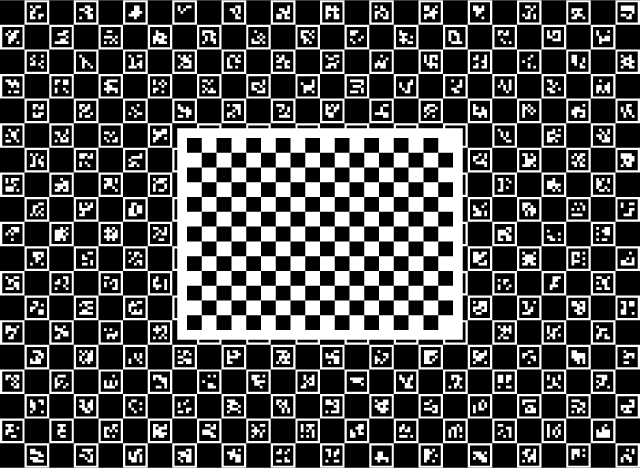
Write a WebGL 2 fragment shader that draws this pattern.

```glsl
#version 300 es
precision highp float;

uniform vec2 u_resolution;
out vec4 outColor;

float hash(vec2 p) {
    vec3 q = fract(vec3(p.xyx) * 0.1031);
    q += dot(q, q.yzx + 33.33);
    return fract((q.x + q.y) * q.z);
}

float parity(vec2 cell) {
    return mod(cell.x + cell.y, 2.0);
}

bool insideBox(vec2 p, vec2 halfSize) {
    return all(lessThan(abs(p), halfSize));
}

// White frame, black ring and a 5x5 grid of random bits
float marker(vec2 local, vec2 cell) {
    if (!insideBox(local, vec2(0.41))) return 1.0;
    if (!insideBox(local, vec2(0.28))) return 0.0;
    vec2 bit = floor((local / 0.56 + 0.5) * 5.0);
    return step(0.5, hash(cell * 7.0 + bit + 3.0));
}

// Alternating black cells and markers
float markerField(vec2 p) {
    vec2 grid = p + vec2(13.0, 9.5);
    vec2 cell = floor(grid);
    return parity(cell) * marker(fract(grid) - 0.5, cell);
}

// White panel holding an 18x13 checkerboard
float panel(vec2 p) {
    vec2 boardHalf = vec2(5.4, 3.9);
    if (!insideBox(p, boardHalf)) return 1.0;
    return parity(floor((p + boardHalf) / 0.6));
}

float pattern(vec2 p) {
    return insideBox(p, vec2(5.8, 4.3)) ? panel(p) : markerField(p);
}

void main() {
    // One unit is one marker cell, with 26 across the canvas
    float scale = 26.0 / u_resolution.x;
    vec2 center = 0.5 * u_resolution;

    // Average a 4x4 grid of samples to smooth the edges
    float light = 0.0;
    for (int y = 0; y < 4; y++) {
        for (int x = 0; x < 4; x++) {
            vec2 offset = (vec2(x, y) + 0.5) / 4.0 - 0.5;
            light += pattern((gl_FragCoord.xy + offset - center) * scale);
        }
    }
    outColor = vec4(vec3(light / 16.0), 1.0);
}
```
